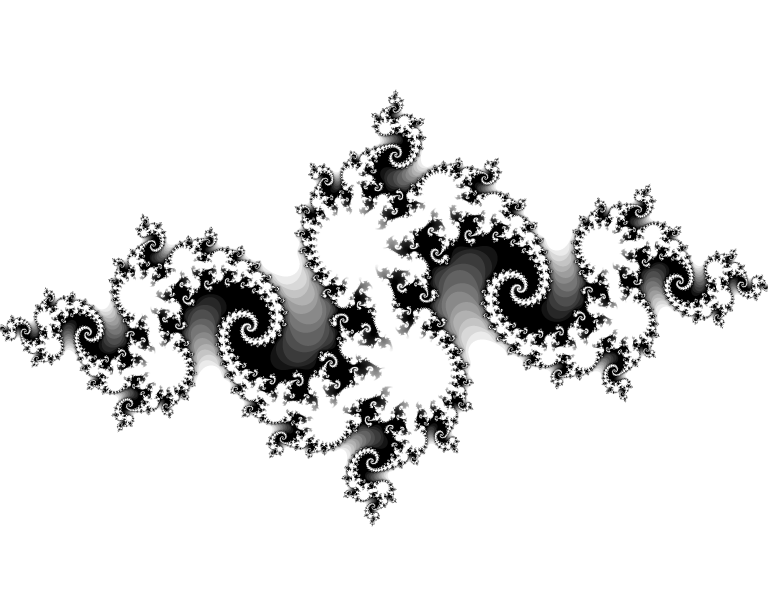
This background is drawn by a Shadertoy shader. Its source:

```glsl
// Grayscale Julia set: banded dark channels between white spiral filaments.

const vec2 JULIA_SEED = vec2(-0.8, 0.156);
const float VIEW_WIDTH = 3.0;
const float ESCAPE_RADIUS = 2.0;
const int MAX_STEPS = 160;
const int SAMPLES = 4; // per axis

vec2 complexSquare(vec2 z) {
    return vec2(z.x * z.x - z.y * z.y, 2.0 * z.x * z.y);
}

// Number of steps before the orbit of z leaves the escape circle
float escapeCount(vec2 z, vec2 seed) {
    int steps = 0;
    for (int i = 0; i < MAX_STEPS; i++) {
        if (dot(z, z) > ESCAPE_RADIUS * ESCAPE_RADIUS) break;
        z = complexSquare(z) + seed;
        steps++;
    }
    return float(steps);
}

// White for fast escape, stepped grays down to black, white again near the set
float shadeFromCount(float count) {
    float outerShade = 1.0 - clamp((count - 11.0) / 13.0, 0.0, 1.0);
    float innerShade = clamp((count - 55.0) / 40.0, 0.0, 1.0);
    return max(outerShade, innerShade);
}

// Canvas position to the complex plane, imaginary axis pointing down
vec2 toPlane(vec2 position, vec2 canvas) {
    vec2 centered = (position - 0.5 * canvas) / canvas.x;
    return VIEW_WIDTH * vec2(centered.x, -centered.y);
}

void mainImage(out vec4 fragColor, in vec2 fragCoord) {
    // Average a grid of samples to smooth the fine filaments
    float shade = 0.0;
    for (int row = 0; row < SAMPLES; row++) {
        for (int column = 0; column < SAMPLES; column++) {
            vec2 offset = (vec2(column, row) + 0.5) / float(SAMPLES) - 0.5;
            vec2 z = toPlane(fragCoord + offset, iResolution.xy);
            shade += shadeFromCount(escapeCount(z, JULIA_SEED));
        }
    }
    shade /= float(SAMPLES * SAMPLES);
    fragColor = vec4(vec3(shade), 1.0);
}
```
